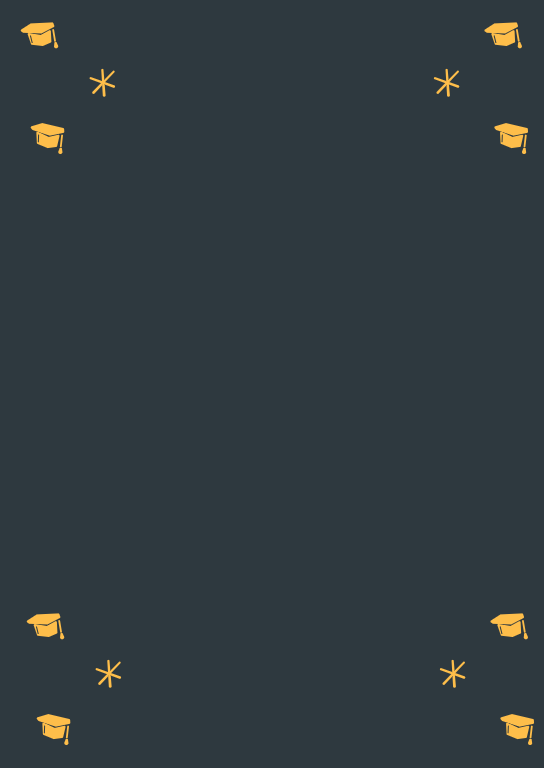
This background is drawn by a Shadertoy shader. Its source:

```glsl
// Draws a slate page with gold graduation caps and hand-drawn stars in its corners.

const vec3 SLATE = vec3(0.180, 0.223, 0.247);
const vec3 GOLD = vec3(0.996, 0.745, 0.290);

const vec2 PAGE = vec2(542.0, 768.0);          // layout units across the canvas
const vec2 UPPER_CAP = vec2(39.0, 733.0);      // positions in the top left group
const vec2 LOWER_CAP = vec2(47.0, 631.5);
const vec2 STAR = vec2(102.0, 685.0);
const vec2 BOTTOM_SHIFT = vec2(6.0, -591.0);   // top group to bottom group
const float CAP_SPAN = 462.0;                  // left group to right group
const float STAR_SPAN = 343.0;
const float LOWER_CAP_TURN = 0.28;             // clockwise, radians
const float BOARD_ROUNDING = 1.3;
const float BODY_ROUNDING = 1.2;
const float CORD_RADIUS = 0.9;
const float CREASE_RADIUS = 0.5;

float segmentDistance(vec2 p, vec2 a, vec2 b) {
    vec2 ap = p - a, ab = b - a;
    return length(ap - ab * clamp(dot(ap, ab) / dot(ab, ab), 0.0, 1.0));
}

// Signed distance to a closed polygon
float polygonDistance(vec2 p, vec2 corners[6]) {
    float nearest = 1e6, side = 1.0;
    for (int i = 0; i < 6; i++) {
        vec2 a = corners[i], b = corners[(i + 1) % 6];
        nearest = min(nearest, segmentDistance(p, a, b));
        if ((a.y > p.y) != (b.y > p.y)) {
            float crossing = a.x + (p.y - a.y) * (b.x - a.x) / (b.y - a.y);
            if (p.x < crossing) side = -side;
        }
    }
    return side * nearest;
}

// Stroke that narrows from its start to its end
float taperedStroke(vec2 p, vec2 a, vec2 b, float startRadius, float endRadius) {
    vec2 ab = b - a;
    float along = clamp(dot(p - a, ab) / dot(ab, ab), 0.0, 1.0);
    return length(p - a - ab * along) - mix(startRadius, endRadius, along);
}

float capDistance(vec2 p) {
    // Flat board
    vec2 board[6] = vec2[6](vec2(-17.0, 4.5), vec2(-8.0, 10.3), vec2(13.0, 11.3),
                            vec2(13.8, 9.0), vec2(2.0, 2.8), vec2(-15.5, 3.5));
    float cap = polygonDistance(p, board) - BOARD_ROUNDING;

    // Crown below the board, with a crease on its left
    vec2 crown[6] = vec2[6](vec2(-10.2, 0.8), vec2(1.8, -1.2), vec2(10.5, 3.6),
                            vec2(11.0, -6.5), vec2(3.5, -9.8), vec2(-7.0, -8.6));
    float crease = segmentDistance(p, vec2(-8.6, -1.0), vec2(-7.0, -7.5));
    float body = polygonDistance(p, crown) - BODY_ROUNDING;
    cap = min(cap, max(body, CREASE_RADIUS - crease));

    // Cord and tassel
    cap = min(cap, segmentDistance(p, vec2(14.0, 5.0), vec2(15.8, -5.8)) - CORD_RADIUS);
    return min(cap, taperedStroke(p, vec2(16.9, -11.2), vec2(16.4, -8.2), 2.1, 1.3));
}

float starDistance(vec2 p) {
    float star = taperedStroke(p, vec2(0.0, 13.0), vec2(1.8, -12.3), 1.1, 1.4);
    star = min(star, taperedStroke(p, vec2(-11.6, 4.8), vec2(11.3, -3.5), 1.1, 1.3));
    return min(star, taperedStroke(p, vec2(11.2, 11.4), vec2(-8.8, -9.6), 1.0, 1.3));
}

vec2 rotate(vec2 p, float angle) {
    float c = cos(angle), s = sin(angle);
    return vec2(c * p.x - s * p.y, s * p.x + c * p.y);
}

void mainImage(out vec4 fragColor, in vec2 fragCoord) {
    vec2 p = fragCoord / iResolution.xy * PAGE;
    float pixelSize = PAGE.y / iResolution.y;

    // One group of two caps and a star in each corner
    float shape = 1e6;
    for (int corner = 0; corner < 4; corner++) {
        float right = float(corner % 2);
        vec2 q = p - BOTTOM_SHIFT * float(corner / 2);
        vec2 capPoint = q - vec2(CAP_SPAN * right, 0.0);
        vec2 starPoint = q - vec2(STAR_SPAN * right, 0.0);
        shape = min(shape, capDistance(capPoint - UPPER_CAP));
        shape = min(shape, capDistance(rotate(capPoint - LOWER_CAP, LOWER_CAP_TURN)));
        shape = min(shape, starDistance(starPoint - STAR));
    }

    float coverage = clamp(0.5 - shape / pixelSize, 0.0, 1.0);
    fragColor = vec4(mix(SLATE, GOLD, coverage), 1.0);
}
```
